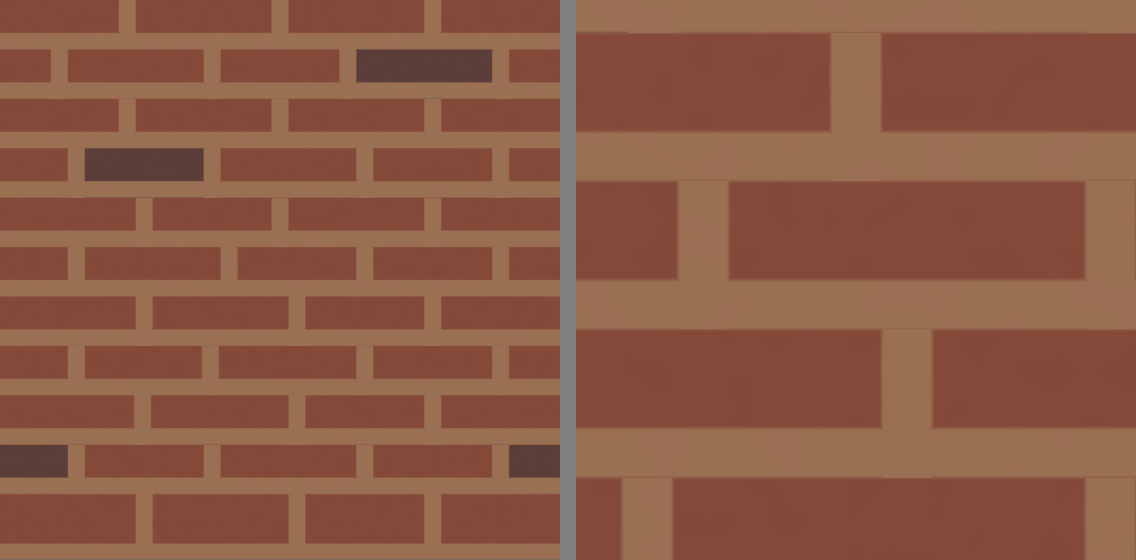
Left, the full canvas; right, a detail of the centre.
This pattern is drawn by a WebGL 1 fragment shader. Its source:

```glsl
precision highp float;
// Flat brick wall: eleven staggered courses, wide tan mortar, a few dark bricks.

uniform vec2 u_resolution;

const vec2 GRID = vec2(33.0, 34.0);  // mortar widths across and down
const float COURSE_PITCH = 3.0;      // brick height 2 plus bed joint 1
const float LAST_COURSE = 10.0;
const vec3 BRICK = vec3(0.520, 0.286, 0.224);
const vec3 DARK_BRICK = vec3(0.358, 0.240, 0.222);
const vec3 MORTAR = vec3(0.604, 0.438, 0.322);
const vec3 BASE_EDGE = vec3(0.50, 0.41, 0.35);

vec2 gradientAt(vec2 cell) {
  float h = fract(sin(dot(cell, vec2(127.1, 311.7))) * 43758.5);
  return vec2(cos(6.2832 * h), sin(6.2832 * h));
}

float gradientNoise(vec2 p) {
  vec2 i = floor(p);
  vec2 f = fract(p);
  vec2 w = f * f * f * (f * (f * 6.0 - 15.0) + 10.0);
  vec2 e = vec2(1.0, 0.0);
  float a = dot(gradientAt(i), f);
  float b = dot(gradientAt(i + e.xy), f - e.xy);
  float c = dot(gradientAt(i + e.yx), f - e.yx);
  float d = dot(gradientAt(i + e.xx), f - e.xx);
  return mix(mix(a, b, w.x), mix(c, d, w.x), w.y);
}

// 1 when two whole numbers are equal, otherwise 0.
float same(float a, float b) {
  return 1.0 - step(0.5, abs(a - b));
}

// Left edge of the k-th upright joint in a course, with uneven laying.
float jointLeft(float course, float k) {
  float odd = mod(course, 2.0);
  float left = floor(8.5 * k + mix(8.5, 4.0, odd));
  float firstTwo = 1.0 - step(1.5, k);
  float evenShift = -firstTwo * step(course, 2.5 + 2.0 * k);
  float oddShift = same(course, 5.0) * same(k, 1.0)
                 - same(course, 1.0) * same(mod(k, 2.0), 0.0);
  float nudge = -0.1 * firstTwo * same(course + k, 8.0);
  return left + mix(evenShift, oddShift, odd) + nudge;
}

// Signed distance to the bed joints above and below a course.
float bedDistance(float y, float course, float brickHeight) {
  float below = abs(y - brickHeight - 0.5) - 0.5;
  float above = course > 0.5 ? y : 9.0;
  return min(below, above);
}

// x: signed distance to the nearest upright joint, y: brick index.
vec2 uprightJoints(float x, float course) {
  float nearest = 99.0;
  float index = 0.0;
  for (int i = 0; i < 4; i++) {
    float center = jointLeft(course, float(i)) + 0.5;
    nearest = min(nearest, abs(x - center) - 0.5);
    index += step(center, x);
  }
  return vec2(nearest, mod(index, 4.0));
}

float darkBrick(float course, float index) {
  return same(course, 1.0) * same(index, 3.0)
       + same(course, 3.0) * same(index, 1.0)
       + same(course, 9.0) * same(index, 0.0);
}

void main() {
  vec2 uv = gl_FragCoord.xy / u_resolution;
  vec2 p = vec2(uv.x, 1.0 - uv.y) * GRID;

  // Courses count down from the top; the lowest one is taller.
  float course = min(floor(p.y / COURSE_PITCH), LAST_COURSE);
  float y = p.y - course * COURSE_PITCH;
  float brickHeight = 2.0 + same(course, LAST_COURSE);

  vec2 joint = uprightJoints(p.x, course);
  float bed = bedDistance(y, course, brickHeight);
  // Upright joints blend into the beds, so only one joint distance is needed.
  float d = min(bed, joint.x);
  float soft = max(0.06, 0.7 * GRID.y / u_resolution.y);
  float brickMask = smoothstep(-soft, soft, d);

  // Faint tone drift in the mortar, almost none in the bricks.
  float tone = gradientNoise(p * 0.9);
  vec3 mortar = MORTAR + tone * vec3(0.012, -0.008, 0.010);
  vec3 brick = mix(BRICK, DARK_BRICK, darkBrick(course, joint.y));
  brick += 0.006 * gradientNoise(p * 1.3 + 17.0);

  vec3 color = mix(mortar, brick, brickMask);
  // Thin greyed line along the foot of the wall.
  color = mix(color, BASE_EDGE, smoothstep(GRID.y - 0.12, GRID.y - 0.03, p.y));
  gl_FragColor = vec4(color, 1.0);
}
```
